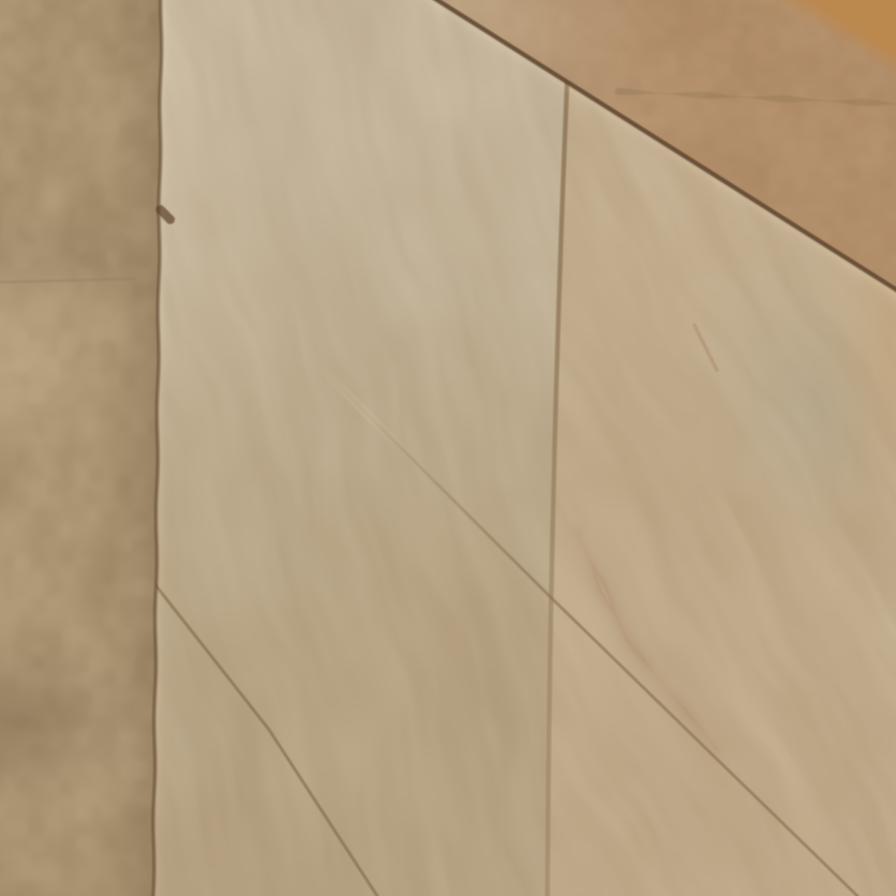
Write a Shadertoy shader that draws this texture.

```glsl
const vec3 STONE_LOW = vec3(0.710, 0.635, 0.512);
const vec3 STONE_HIGH = vec3(0.765, 0.703, 0.600);
const vec3 STONE_WARM = vec3(0.755, 0.668, 0.545);
const vec3 STRIP_DARK = vec3(0.565, 0.485, 0.365);
const vec3 STRIP_MID = vec3(0.655, 0.565, 0.430);
const vec3 STRIP_LIGHT = vec3(0.735, 0.655, 0.520);
const vec3 BORDER_TAN = vec3(0.695, 0.555, 0.415);
const vec3 BORDER_PALE = vec3(0.725, 0.620, 0.490);
const vec3 CORNER_AMBER = vec3(0.735, 0.535, 0.305);
const vec3 GROUT = vec3(0.530, 0.435, 0.310);
const vec3 DEEP_GROUT = vec3(0.360, 0.265, 0.175);
const vec3 VEIN = vec3(0.645, 0.500, 0.365);
const float BORDER_SLOPE = 0.631;
const float GRAIN_AMOUNT = 0.045;
const float MOTTLE_AMOUNT = 0.030;

vec3 hash3(vec2 p) {
    vec3 q = fract(vec3(p.xyx) * vec3(0.1031, 0.1030, 0.0973));
    q += dot(q, q.yxz + 33.33);
    return fract((q.xxy + q.yzz) * q.zyx);
}

// Soft cellular noise: nearby cell values blended by distance, centred on zero
float cells(vec2 p) {
    vec2 base = floor(p);
    float sum = 0.0, weight = 0.0;
    for (int j = -1; j <= 1; j++)
    for (int i = -1; i <= 1; i++) {
        vec2 cell = base + vec2(i, j);
        vec3 h = hash3(cell + 71.0);
        vec2 d = p - cell - 0.2 - 0.6 * h.xy;
        float w = exp(-4.5 * dot(d, d));
        sum += w * h.z;
        weight += w;
    }
    return sum / weight - 0.5;
}

float layered(vec2 p) {
    float sum = 0.0, amp = 0.6;
    for (int i = 0; i < 3; i++) {
        sum += amp * cells(p);
        p = mat2(1.6, 1.2, -1.2, 1.6) * p + 9.3;
        amp *= 0.55;
    }
    return sum;
}

float segment(vec2 p, vec2 a, vec2 b) {
    vec2 pa = p - a, ba = b - a;
    return length(pa - ba * clamp(dot(pa, ba) / dot(ba, ba), 0.0, 1.0));
}

float stroke(float d, float halfWidth) {
    float soft = max(0.0018, 1.0 / iResolution.y);
    return 1.0 - smoothstep(halfWidth - soft, halfWidth + soft, d);
}

float glow(vec2 p, vec2 centre, vec2 size) {
    vec2 q = (p - centre) / size;
    return exp(-dot(q, q));
}

// Long streaks running along a tilted direction
float grain(vec2 p, vec2 along) {
    vec2 dir = normalize(along);
    vec2 q = vec2(dot(p, vec2(-dir.y, dir.x)), dot(p, dir));
    q.x += 0.006 * sin(q.y * 17.0) + 0.003 * sin(q.y * 41.0 + q.x * 30.0);
    return 0.6 * cells(q * vec2(38.0, 5.0)) + 0.4 * cells(q * vec2(85.0, 13.0) + 5.0);
}

vec3 slabs(vec2 p, float jointX) {
    float rightSide = smoothstep(-0.004, 0.004, p.x - jointX);
    vec3 col = mix(STONE_LOW, STONE_HIGH, smoothstep(0.1, 1.0, p.y));
    col = mix(col, STONE_WARM, rightSide * 0.75);
    col += 0.018 * glow(p, vec2(0.22, 0.85), vec2(0.10, 0.25));
    col += vec3(-0.02, 0.0, 0.01) * glow(p, vec2(0.92, 0.55), vec2(0.09, 0.10));
    col += vec3(0.015, -0.015, -0.04) * glow(p, vec2(1.0, 0.60), vec2(0.05, 0.12));
    float streaks = mix(grain(p, vec2(1.0, -3.6)), grain(p + 3.0, vec2(1.0, -1.8)), rightSide);
    col += GRAIN_AMOUNT * streaks * vec3(0.9, 1.0, 1.1);
    return col + MOTTLE_AMOUNT * layered(p * 9.0) * vec3(0.7, 1.0, 1.3);
}

vec3 leftStrip(vec2 p, float edge) {
    vec3 col = STRIP_MID + 0.11 * layered(p * vec2(14.0, 10.0));
    col = mix(col, STRIP_LIGHT, 0.7 * glow(p, vec2(0.02, 0.59), vec2(0.07, 0.09)));
    col = mix(col, STRIP_LIGHT, 0.6 * glow(p, vec2(0.01, 0.36), vec2(0.07, 0.10)));
    col = mix(col, STRIP_LIGHT, 0.35 * glow(p, vec2(0.09, 0.07), vec2(0.06, 0.10)));
    col = mix(col, STRIP_DARK, 0.75 * glow(p, vec2(0.02, 0.20), vec2(0.09, 0.06)));
    col = mix(col, STRIP_DARK, 0.35 * glow(p, vec2(0.06, 0.72), vec2(0.10, 0.04)));
    col = mix(col, STRIP_DARK, 0.65 * exp(-max(edge - p.x, 0.0) / 0.022));
    col += 0.03 * cells(p * 60.0);
    return mix(col, STRIP_DARK, 0.4 * stroke(segment(p, vec2(0.0, 0.685), vec2(0.15, 0.689)), 0.0015));
}

vec3 border(vec2 p) {
    vec3 col = mix(BORDER_PALE, BORDER_TAN, smoothstep(0.5, 0.78, p.x));
    col += 0.035 * layered(p * vec2(9.0, 18.0)) + 0.02 * cells(p * 70.0);
    float crack = segment(p, vec2(0.69, 0.898), vec2(1.0, 0.884)) + 0.002 * sin(p.x * 70.0);
    col = mix(col, GROUT, 0.3 * stroke(crack, 0.002));
    float corner = p.y - 0.928 + 0.626 * (p.x - 1.0);
    return mix(col, CORNER_AMBER, smoothstep(-0.018, 0.018, corner));
}

void mainImage(out vec4 fragColor, in vec2 fragCoord) {
    vec2 p = fragCoord / iResolution.xy;
    float soft = max(0.0015, 1.0 / iResolution.y);
    float edge = 0.171 + 0.009 * p.y + 0.0008 * sin(p.y * 55.0);
    float jointX = 0.611 + 0.006 * p.y + 0.020 * p.y * p.y;
    float rim = (p.y - 1.0 + BORDER_SLOPE * (p.x - 0.488)) / length(vec2(1.0, BORDER_SLOPE));

    // Slabs with their joints
    vec3 col = slabs(p, jointX);
    float jointFade = mix(0.4, 0.75, smoothstep(0.15, 0.85, p.y));
    col = mix(col, GROUT, jointFade * stroke(abs(p.x - jointX), 0.0026));
    float diagonal = min(segment(p, vec2(0.19, 0.757), vec2(0.615, 0.333)),
                         segment(p, vec2(0.615, 0.333), vec2(0.957, 0.0)));
    col = mix(col, GROUT, 0.7 * smoothstep(0.34, 0.65, p.x) * stroke(diagonal, 0.0016));
    col += 0.025 * glow(p, vec2(0.40, 0.54), vec2(0.05)) * stroke(diagonal, 0.005);
    float lower = min(segment(p, vec2(0.172, 0.349), vec2(0.30, 0.186)),
                      segment(p, vec2(0.30, 0.186), vec2(0.421, 0.0)));
    col = mix(col, GROUT, 0.75 * stroke(lower, 0.0017));

    // Rusty veins and a short scratch
    float vein = min(segment(p, vec2(0.645, 0.405), vec2(0.70, 0.285)),
                     segment(p, vec2(0.70, 0.285), vec2(0.80, 0.165)));
    vein += 0.004 * sin(p.y * 60.0) * sin(p.x * 45.0);
    col = mix(col, VEIN, 0.35 * exp(-abs(vein) / 0.006));
    col = mix(col, VEIN, 0.4 * stroke(segment(p, vec2(0.775, 0.637), vec2(0.80, 0.587)), 0.002));

    // Border across the upper right
    col = mix(col, border(p), smoothstep(-soft, soft, rim));
    col += 0.035 * exp(-abs(rim + 0.006) / 0.004) * step(rim, 0.0);
    col = mix(col, DEEP_GROUT, 0.85 * stroke(abs(rim), 0.0025));

    // Strip on the left, its dark seam and a chip
    col = mix(leftStrip(p, edge), col, smoothstep(-soft, soft, p.x - edge));
    col += 0.025 * exp(-abs(p.x - edge - 0.005) / 0.004);
    col = mix(col, DEEP_GROUT, 0.55 * stroke(abs(p.x - edge), 0.002));
    col = mix(col, DEEP_GROUT, 0.7 * stroke(segment(p, vec2(0.179, 0.766), vec2(0.190, 0.755)), 0.005));

    fragColor = vec4(clamp(col, 0.0, 1.0), 1.0);
}
```
